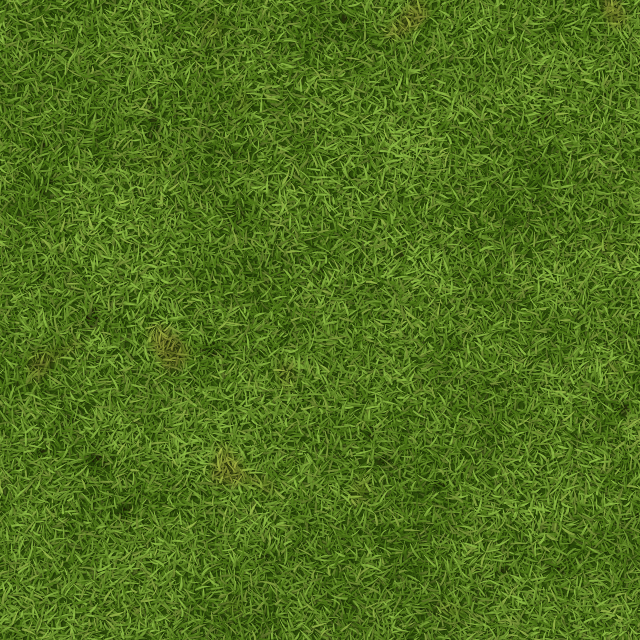
A three.js fragment shader for this texture:

```glsl
varying vec2 vUv;

vec3 hash3(vec2 p) {
  vec3 q = fract(p.xyx * vec3(0.1031, 0.1030, 0.0973));
  q += dot(q, q.yxz + 33.33);
  return fract((q.xxy + q.yzz) * q.zyx);
}

float gradientCorner(vec2 cell, vec2 offset) {
  return dot(hash3(cell + 71.0).xy * 2.0 - 1.0, offset);
}

float gradientNoise(vec2 p) {
  vec2 cell = floor(p);
  vec2 f = fract(p);
  vec2 u = f * f * f * (f * (f * 6.0 - 15.0) + 10.0);
  vec2 e = vec2(1.0, 0.0);
  float low = mix(gradientCorner(cell, f), gradientCorner(cell + e, f - e), u.x);
  float high = mix(gradientCorner(cell + e.yx, f - e.yx),
                   gradientCorner(cell + 1.0, f - 1.0), u.x);
  return mix(low, high, u.y);
}

// Deep shade to sunlit tip
vec3 grassRamp(float tone) {
  vec3 color = mix(vec3(0.15, 0.27, 0.03), vec3(0.23, 0.37, 0.06), smoothstep(0.0, 0.22, tone));
  color = mix(color, vec3(0.31, 0.47, 0.09), smoothstep(0.22, 0.42, tone));
  color = mix(color, vec3(0.42, 0.57, 0.18), smoothstep(0.42, 0.70, tone));
  return mix(color, vec3(0.54, 0.71, 0.26), smoothstep(0.70, 1.0, tone));
}

// Paints one curved, tapered blade and its soft shadow over the color below
vec3 paintBlade(vec3 below, vec2 p, float lean, float height, float patchTone, vec2 seed) {
  vec3 shape = hash3(seed + 13.7);
  vec3 tint = hash3(seed + 91.3);
  float angle = lean + (shape.x - 0.5) * 3.2;
  vec2 dir = vec2(cos(angle), sin(angle));
  float halfLength = mix(0.006, 0.0155, shape.y);
  float s = dot(p, dir) / halfLength;
  float across = dot(p, vec2(-dir.y, dir.x)) - (shape.z - 0.5) * 0.005 * (s * s - 0.3);
  float width = mix(0.0010, 0.0019, tint.y) * (1.0 - 0.7 * smoothstep(-0.2, 1.0, s));
  float ends = 1.0 - smoothstep(0.8, 1.0, abs(s));

  float shadow = ends * (1.0 - smoothstep(0.0, 0.0042, abs(across + 0.001)));
  below *= 1.0 - vec3(0.17, 0.155, 0.25) * shadow;

  float tone = mix(tint.x, height, 0.42) + 0.05 + patchTone;
  tone += 0.12 * s + 0.05 * clamp(across / width, -1.0, 1.0);
  vec3 color = grassRamp(tone);
  vec3 straw = vec3(0.50, 0.59, 0.24) * (0.55 + 0.6 * tone);
  color = mix(color, straw, 0.8 * step(0.84, tint.z));
  float cover = ends * (1.0 - smoothstep(width - 0.0009, width + 0.0009, abs(across)));
  return mix(below, color, cover);
}

void main() {
  // Broad tonal patches, small bare hollows and dry spots
  float broad = gradientNoise(vUv * 4.0 + 3.1) + 0.7 * gradientNoise(vUv * 11.0);
  float tuft = gradientNoise(vUv * 27.0 + 8.0);
  float hollow = smoothstep(0.28, 0.55, gradientNoise(vUv * 23.0 + 40.0));
  float dry = smoothstep(0.28, 0.55, gradientNoise(vUv * 10.0 + 17.0));
  float patchTone = 0.36 * broad + 0.14 * tuft - 0.34 * hollow;

  vec3 color = mix(vec3(0.18, 0.30, 0.04), vec3(0.15, 0.15, 0.05), hollow);

  // Stacked layers of scattered blades, lowest first
  for (int layer = 0; layer < 11; layer++) {
    float level = float(layer);
    vec2 grid = vUv * 58.0 + level * vec2(5.37, 8.61);
    vec2 home = floor(grid);
    for (int y = -1; y <= 1; y++) {
      for (int x = -1; x <= 1; x++) {
        vec2 cell = home + vec2(float(x), float(y));
        vec2 seed = cell + level * vec2(131.0, 57.0);
        vec2 center = cell + hash3(seed).xy;
        float lean = 1.2 + 2.2 * gradientNoise(center * 0.16 + level * 0.3);
        color = paintBlade(color, (grid - center) / 58.0, lean, level / 10.0, patchTone, seed);
      }
    }
  }

  // Yellowed turf and fine grain
  float value = dot(color, vec3(0.35, 0.55, 0.10));
  color = mix(color, value * vec3(1.14, 1.06, 0.38), 0.55 * dry);
  color *= 1.0 + 0.12 * gradientNoise(vUv * 230.0);
  gl_FragColor = vec4(color, 1.0);
}
```
